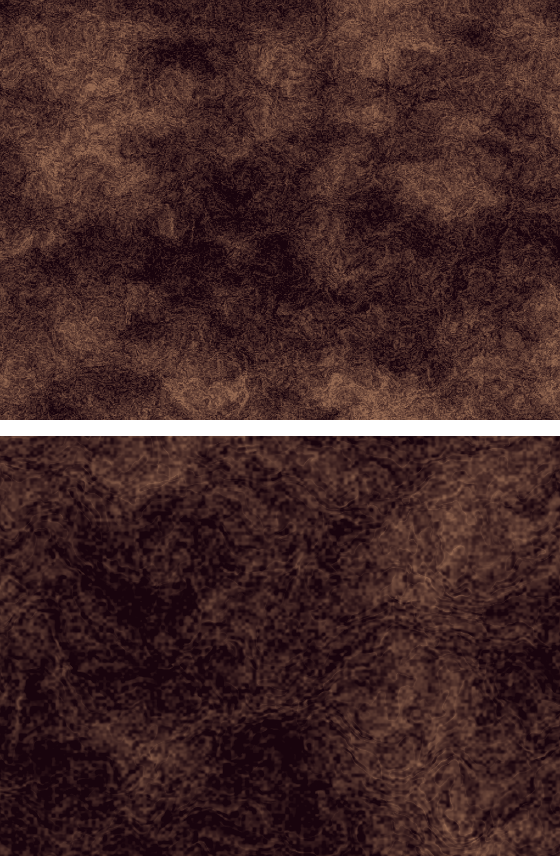
Top: the whole. Bottom: its middle third, enlarged.
Reproduce this texture procedurally as a Shadertoy shader.

```glsl
float hash(vec2 cell) {
    vec3 h = fract(cell.xyx * vec3(0.1031, 0.1030, 0.0973));
    h += dot(h, h.yzx + 33.33);
    return fract((h.x + h.y) * h.z);
}

float noise(vec2 p) {
    vec2 i = floor(p), f = fract(p);
    f = f * f * f * (f * (f * 6.0 - 15.0) + 10.0);
    return mix(mix(hash(i), hash(i + vec2(1, 0)), f.x),
               mix(hash(i + vec2(0, 1)), hash(i + vec2(1, 1)), f.x), f.y);
}

// Layered noise, centred on zero
float fbm(vec2 p) {
    float sum = 0.0, weight = 0.5;
    for (int i = 0; i < 5; i++) {
        sum += weight * (noise(p) - 0.5);
        p = mat2(1.6, 1.2, -1.2, 1.6) * p + 17.3;
        weight *= 0.5;
    }
    return sum;
}

// Thin bright lines along the mid level of the noise
float strand(vec2 p) {
    float ridge = 1.0 - abs(2.0 * noise(p) - 1.0);
    return ridge * ridge * ridge - 0.35;
}

void mainImage(out vec4 fragColor, in vec2 fragCoord) {
    vec2 p = fragCoord / iResolution.y + 3.0;

    // Warp that curls the fibres into small tufts
    vec2 curl = vec2(fbm(p * 15.0), fbm(p * 15.0 + 41.7));
    vec2 q = p + 0.09 * curl;

    // Broad stains and smaller patches
    float stain = 1.4 * fbm(p * vec2(2.8, 4.4) + curl * 0.4);
    float patches = 0.95 * fbm(q * vec2(9.0, 14.0) + 8.0);
    float tone = 0.375 + stain + patches;

    // Matted fibres, stronger where the cloth is lighter
    float fibres = 0.10 * strand(q * vec2(24.0, 36.0))
                 + 0.18 * strand(q * vec2(55.0, 76.0) + 5.0)
                 + 0.25 * strand(q * vec2(105.0, 150.0) + 9.0);
    tone += fibres * (0.6 + 0.9 * clamp(tone, 0.0, 1.0));

    // Loose pale wisps gathered in a few places
    float wispMask = smoothstep(0.5, 0.85, noise(p * vec2(7.0, 9.0) + 23.0));
    tone += 0.3 * wispMask * strand(q * vec2(34.0, 40.0) + 31.0);

    // Sparse upright creases, light beside dark
    vec2 c = p * vec2(22.0, 4.5) + curl * vec2(2.5, 1.0);
    float creaseMask = smoothstep(0.55, 0.85, noise(p * vec2(9.0, 6.0) + 60.0));
    tone += 0.3 * creaseMask * (strand(c) - strand(c + vec2(0.16, 0.0)));

    // Fine nap, mostly lying sideways
    tone += 0.42 * (noise(q * vec2(150.0, 260.0)) - 0.5);
    tone += 0.58 * (noise(p * vec2(345.0, 375.0)) - 0.5);

    vec3 darkBrown = vec3(0.13, 0.045, 0.07);
    vec3 lightTan = vec3(0.49, 0.335, 0.265);
    fragColor = vec4(mix(darkBrown, lightTan, clamp(tone, -0.1, 1.25)), 1.0);
}
```
